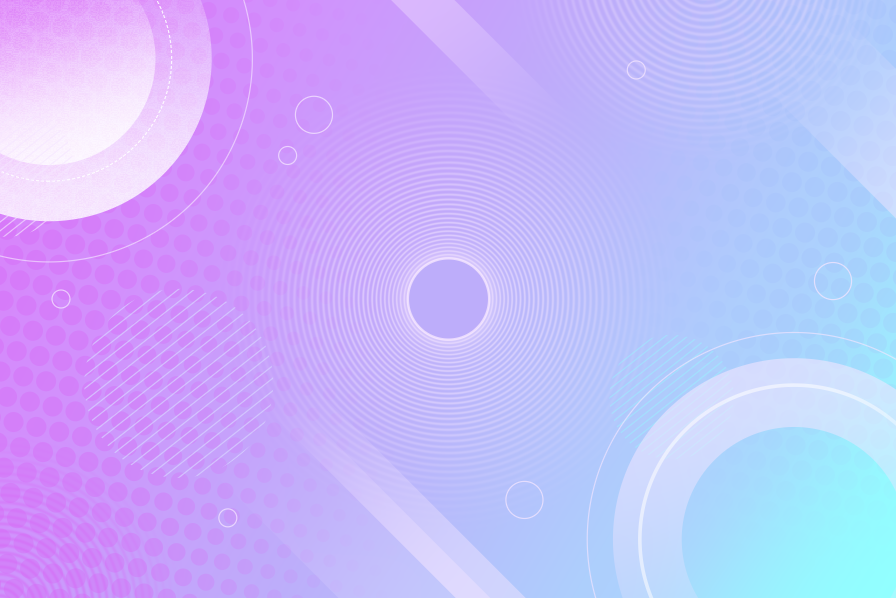
A WebGL 2 fragment shader for this background:

```glsl
#version 300 es
precision highp float;
// Pastel abstract backdrop: a violet to cyan gradient overlaid with halftone
// dots, diagonal light bands, fine concentric rings, striped discs and two
// large translucent circles. Lengths are fractions of the canvas height.
uniform vec2 u_resolution;
out vec4 outColor;

const float TAU = 6.2831853;
const float HAIR = 0.001;                    // half width of thin lines
const vec3 MAGENTA = vec3(0.86, 0.49, 0.98);
const vec3 ORCHID = vec3(0.82, 0.57, 0.99);
const vec3 LAVENDER = vec3(0.74, 0.68, 0.98);
const vec3 SKY = vec3(0.68, 0.81, 0.99);
const vec3 CYAN = vec3(0.57, 1.0, 1.0);
const vec3 PALE = vec3(0.96, 0.90, 1.0);
const vec3 PINK_DOT = vec3(0.84, 0.40, 0.96);
const vec3 BLUE_DOT = vec3(0.63, 0.74, 0.98);
const vec2 SUN = vec2(0.75, 0.5);
const vec2 MOON = vec2(0.082, 0.902);
const vec2 ARCH = vec2(1.328, 0.098);
const float SUN_RADIUS = 0.068;
const float DOT_CELL = 0.039;
const vec3 BUBBLES[7] = vec3[7](             // centre and radius
  vec3(0.525, 0.808, 0.031), vec3(0.481, 0.740, 0.015),
  vec3(0.102, 0.500, 0.015), vec3(0.381, 0.134, 0.015),
  vec3(0.877, 0.164, 0.031), vec3(1.393, 0.530, 0.031),
  vec3(1.064, 0.883, 0.015));

float pixel;                                 // one pixel in canvas units

float hash(vec2 p) { return fract(sin(dot(p, vec2(127.1, 311.7))) * 43758.5453); }
float fill(float d) { return clamp(0.5 - d / pixel, 0.0, 1.0); }
float stroke(float d, float halfWidth) { return fill(abs(d) - halfWidth); }

// Soft repeating lines; fades to an even tone when finer than the pixels
float waves(float phase, float spacing) {
  float line = pow(0.5 + 0.5 * cos(phase * TAU), 1.5);
  return mix(0.42, line, smoothstep(1.5, 3.0, spacing / pixel));
}

// Disc filled with rising diagonal lines
float hatch(vec2 p, vec2 centre, float radius, float spacing) {
  float across = dot(p - centre, vec2(-0.62, 0.785)) / spacing;
  float line = stroke((fract(across) - 0.5) * spacing, HAIR);
  return line * fill(length(p - centre) - radius);
}

// Diagonal strip between two values of x + y
float band(vec2 p, float low, float high) {
  float s = p.x + p.y;
  return fill(max(low - s, s - high) * 0.7071);
}

vec3 background(vec2 p) {
  float t = 0.48 * p.x + 0.28 * (1.0 - p.y);
  vec3 c = mix(MAGENTA, ORCHID, smoothstep(0.0, 0.27, t));
  c = mix(c, LAVENDER, clamp((t - 0.24) / 0.26, 0.0, 1.0));
  c = mix(c, SKY, clamp((t - 0.5) / 0.24, 0.0, 1.0));
  return mix(c, CYAN, smoothstep(0.74, 1.0, t));
}

void main() {
  pixel = 1.0 / u_resolution.y;
  vec2 p = gl_FragCoord.xy * pixel;
  float along = p.x - p.y;
  vec3 c = background(p);

  // Halftone dots shrink toward the middle
  vec2 g = mat2(0.978, 0.208, -0.208, 0.978) * p / DOT_CELL;
  g.x += 0.5 * mod(floor(g.y), 2.0);
  float leftSide = 1.0 - smoothstep(0.1, 0.72, p.x);
  float rightSide = smoothstep(0.95, 1.35, p.x);
  float dotRadius = DOT_CELL * (0.24 + 0.19 * max(leftSide, rightSide));
  float dots = fill(length(fract(g) - 0.5) * DOT_CELL - dotRadius);
  c = mix(c, PINK_DOT, dots * leftSide * 0.38);
  c = mix(c, BLUE_DOT, dots * rightSide * 0.28 * smoothstep(0.0, 0.6, p.y));

  // Diagonal light bands
  c = mix(c, PALE, band(p, 2.133, 2.383) * smoothstep(0.38, 0.9, along) * 0.5);
  float topFade = 1.0 - smoothstep(-0.35, 0.2, along);
  c = mix(c, PALE, band(p, 1.654, 1.76) * topFade * 0.38);
  float lowFade = smoothstep(0.08, 0.8, along);
  c = mix(c, PALE, band(p, 0.566, 0.762) * lowFade * 0.22);
  c = mix(c, PALE, band(p, 0.762, 0.879) * lowFade * 0.45);
  c = mix(c, PALE, band(p, 0.762, 0.820) * lowFade * 0.4);

  // Corner ripples
  float r = length(p - vec2(1.18, 1.05));
  c = mix(c, PALE, waves(r / 0.012, 0.012) * (1.0 - smoothstep(0.16, 0.34, r)) * 0.3);
  r = length(p - vec2(0.0, -0.02));
  c = mix(c, PINK_DOT, waves(r / 0.012, 0.012) * (1.0 - smoothstep(0.12, 0.33, r)) * 0.45);

  // Central rings, spaced wider as they spread, around a glowing disc
  r = length(p - SUN);
  float gap = max(r - SUN_RADIUS, 0.0);
  float spacing = 0.006 + 0.022 * gap;
  float rings = waves(log(1.0 + gap * 3.667) / 0.022, spacing);
  c = mix(c, PALE, rings * 0.52 * (1.0 - smoothstep(0.03, 0.34, gap)));
  c = mix(c, PALE, 0.5 * exp(-gap * 60.0));
  c = mix(c, LAVENDER, fill(r - SUN_RADIUS));
  c = mix(c, PALE, stroke(r - SUN_RADIUS, 0.002) * 0.8);

  // Upper left circles with grainy shading
  vec2 q = p - MOON;
  r = length(q);
  float grain = (hash(floor(p * 512.0)) - 0.5) * 0.08;
  float shade = 1.0 - smoothstep(-0.28, 0.2, q.y - 0.15 * q.x);
  c = mix(c, vec3(1.0), fill(r - 0.272) * clamp(0.05 + 0.75 * shade + grain, 0.0, 1.0));
  shade = 1.0 - smoothstep(-0.2, 0.14, q.y - 0.3 * q.x);
  c = mix(c, vec3(1.0), fill(r - 0.178) * clamp(0.05 + 0.7 * shade + grain, 0.0, 1.0));
  float dash = step(fract(atan(q.y, q.x) / TAU * 150.0), 0.6);
  c = mix(c, vec3(1.0), stroke(r - 0.205, HAIR) * dash * 0.85);
  c = mix(c, PALE, stroke(r - 0.340, HAIR) * 0.65);

  // Striped discs
  c = mix(c, PALE, hatch(p, vec2(0.01, 0.717), 0.113, 0.0115) * 0.65);
  c = mix(c, vec3(0.84, 0.82, 1.0), hatch(p, vec2(0.299, 0.359), 0.158, 0.0165) * 0.75);
  c = mix(c, CYAN, hatch(p, vec2(1.123, 0.336), 0.104, 0.0115) * 0.4);

  // Lower right arch
  q = p - ARCH;
  r = length(q);
  float lift = smoothstep(-0.2, 0.3, q.y - 0.2 * q.x);
  c = mix(c, CYAN, fill(r - 0.188) * 0.25 * smoothstep(-0.2, 0.2, q.x - q.y));
  c = mix(c, PALE, fill(max(r - 0.303, 0.188 - r)) * mix(0.15, 0.58, lift));
  c = mix(c, vec3(1.0), stroke(r - 0.258, 0.003) * 0.55 * smoothstep(-0.3, 0.2, q.y - q.x));
  c = mix(c, PALE, stroke(r - 0.346, HAIR) * 0.65);

  // Small outlined bubbles
  for (int i = 0; i < 7; i++) {
    float d = length(p - BUBBLES[i].xy) - BUBBLES[i].z;
    c = mix(c, PALE, stroke(d, HAIR) * 0.75);
  }
  outColor = vec4(c, 1.0);
}
```
